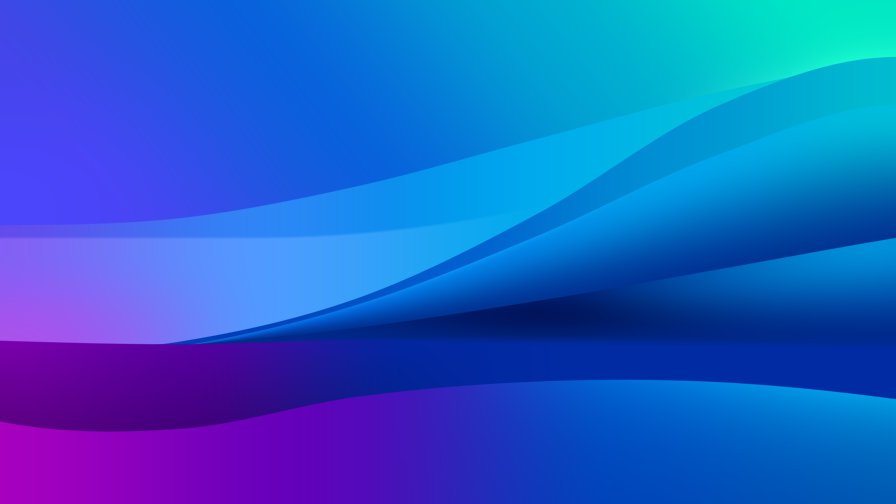
Give the GLSL for this background, as a WebGL 1 fragment shader.

```glsl
precision highp float;

uniform vec2 u_resolution;

#define EDGE_SOFTNESS 0.8
#define CREASE_SOFTNESS 0.012
#define RIM_STRENGTH 0.10
#define RIM_WIDTH 0.006
#define VEIL_SHADE 0.10
#define SKY_SLANT 0.45

// Cubic interpolation weight of a knot at the given distance
vec4 knotWeight(vec4 offset) {
  vec4 d = abs(offset);
  vec4 near = 1.0 + d * d * (1.5 * d - 2.5);
  vec4 far = 2.0 + d * (-4.0 + d * (2.5 - 0.5 * d));
  return mix(near, far, step(1.0, d)) * step(d, vec4(2.0));
}

// Height of a fold with eight knots spaced evenly from x = -0.2 to 1.2
float foldHeight(float x, vec4 left, vec4 right) {
  vec4 t = vec4(x * 5.0 + 1.0) - vec4(0.0, 1.0, 2.0, 3.0);
  return dot(left, knotWeight(t)) + dot(right, knotWeight(t - 4.0));
}

// Four evenly spaced colour stops
vec3 ramp(float t, vec3 a, vec3 b, vec3 c, vec3 d) {
  t = clamp(t, 0.0, 1.0) * 3.0;
  vec3 color = mix(a, b, smoothstep(-0.1, 1.1, t));
  color = mix(color, c, smoothstep(0.9, 2.1, t));
  return mix(color, d, smoothstep(1.9, 3.1, t));
}

// Relative position between an upper and a lower fold
float depthBetween(float y, float top, float bottom) {
  return clamp((top - y) / max(top - bottom, 0.001), 0.0, 1.0);
}

float below(float y, float edge, float softness) {
  return smoothstep(-softness, softness, edge - y);
}

void main() {
  vec2 p = gl_FragCoord.xy / u_resolution;
  float x = p.x;
  float y = p.y;
  float soft = EDGE_SOFTNESS / u_resolution.y;

  // Fold edges, from top to bottom
  float veil = foldHeight(x, vec4(0.56, 0.553, 0.567, 0.631), vec4(0.7245, 0.817, 0.884, 0.94));
  float band = foldHeight(x, vec4(0.26, 0.294, 0.322, 0.409), vec4(0.576, 0.789, 0.887, 0.79));
  float slope = foldHeight(x, vec4(0.25, 0.282, 0.3125, 0.396), vec4(0.532, 0.692, 0.792, 0.70));
  float hollow = foldHeight(x, vec4(0.23, 0.271, 0.3125, 0.35), vec4(0.403, 0.465, 0.528, 0.583));
  float crease = foldHeight(x, vec4(0.338, 0.324, 0.317, 0.326), vec4(0.324, 0.319, 0.315, 0.31));
  float ground = foldHeight(x, vec4(0.294, 0.164, 0.149, 0.213), vec4(0.243, 0.242, 0.208, 0.148));

  // Diagonal sky, with a mint glow along the right crest
  float diagonal = x - SKY_SLANT * (1.0 - y);
  vec3 color = ramp((diagonal + 0.05) / 0.96, vec3(0.27, 0.27, 0.91), vec3(0.03, 0.38, 0.86),
                    vec3(0.0, 0.66, 0.82), vec3(0.0, 0.91, 0.77));
  color += vec3(0.03, 0.0, 0.08) * smoothstep(0.35, 0.0, x) * smoothstep(0.95, 0.6, y);
  float crestGlow = exp(-30.0 * max(y - max(veil, band), 0.0));
  color += vec3(0.1, 0.07, 0.04) * crestGlow * smoothstep(0.7, 0.92, x);

  // Pale veil, with a faint inner pleat and a pink lower corner
  vec3 veilColor = ramp(x / 0.9, vec3(0.52, 0.37, 0.96), vec3(0.31, 0.61, 1.0),
                        vec3(0.0, 0.67, 0.93), vec3(0.0, 0.80, 0.82));
  float pleat = 0.528 + 0.6 * pow(max(x - 0.28, 0.0), 2.0);
  float abovePleat = smoothstep(-0.004, 0.004, y - pleat) * smoothstep(0.64, 0.4, x);
  veilColor -= VEIL_SHADE * vec3(1.3, 0.8, 0.35) * abovePleat;
  float corner = smoothstep(0.32, 0.0, x) * smoothstep(0.5, 0.32, y);
  veilColor = mix(veilColor, vec3(0.69, 0.31, 0.92), 0.85 * corner);
  color = mix(color, veilColor, below(y, veil, soft));

  // Dark ribbon
  vec3 bandColor = ramp((x - 0.25) / 0.75, vec3(0.0, 0.24, 0.71), vec3(0.0, 0.37, 0.81),
                        vec3(0.0, 0.57, 0.83), vec3(0.0, 0.74, 0.81));
  color = mix(color, bandColor, below(y, band, soft));

  // Bright slope falling into shadow
  vec3 slopeLight = ramp((x - 0.3) / 0.7, vec3(0.0, 0.34, 0.84), vec3(0.0, 0.50, 0.90),
                         vec3(0.0, 0.64, 0.92), vec3(0.0, 0.75, 0.85));
  float slopeDepth = depthBetween(y, slope, hollow);
  vec3 slopeColor = mix(slopeLight, vec3(0.0, 0.19, 0.57), smoothstep(0.0, 1.1, slopeDepth));
  float rim = exp(-max(slope - y, 0.0) / RIM_WIDTH) * smoothstep(0.8, 0.5, x);
  slopeColor += RIM_STRENGTH * rim * vec3(0.4, 1.0, 0.7);
  color = mix(color, slopeColor, below(y, slope, soft));

  // Deep hollow, lit from the right
  float hollowDepth = depthBetween(y, hollow, crease);
  vec3 hollowColor = vec3(0.0, 0.165, 0.55);
  vec2 shadowOffset = (p - vec2(0.61, 0.377)) / vec2(0.19, 0.05);
  hollowColor = mix(hollowColor, vec3(0.0, 0.08, 0.36), exp(-dot(shadowOffset, shadowOffset)));
  float sideLight = smoothstep(0.6, 1.0, x) * smoothstep(0.95, 0.0, hollowDepth);
  hollowColor = mix(hollowColor, vec3(0.0, 0.57, 0.86), sideLight);
  color = mix(color, hollowColor, below(y, hollow, soft));

  // Violet fold turning navy; its upper edge melts away to the right
  vec3 creaseColor = ramp(x / 0.66, vec3(0.48, 0.0, 0.68), vec3(0.33, 0.0, 0.63),
                          vec3(0.01, 0.15, 0.63), vec3(0.0, 0.17, 0.64));
  float creaseDepth = depthBetween(y, crease, ground);
  creaseColor *= 1.0 - 0.24 * creaseDepth * smoothstep(0.6, 0.2, x);
  float creaseSoft = soft + CREASE_SOFTNESS * smoothstep(0.3, 0.6, x);
  color = mix(color, creaseColor, below(y, crease, creaseSoft));

  // Magenta to blue ground, with light under its right edge
  vec3 groundColor = ramp(x, vec3(0.66, 0.0, 0.75), vec3(0.39, 0.0, 0.73),
                          vec3(0.0, 0.25, 0.72), vec3(0.0, 0.30, 0.66));
  float groundLight = exp(-9.0 * max(ground - y, 0.0)) * smoothstep(0.42, 0.95, x);
  groundColor += vec3(0.0, 0.32, 0.23) * groundLight;
  color = mix(color, groundColor, below(y, ground, soft));

  gl_FragColor = vec4(clamp(color, 0.0, 1.0), 1.0);
}
```
